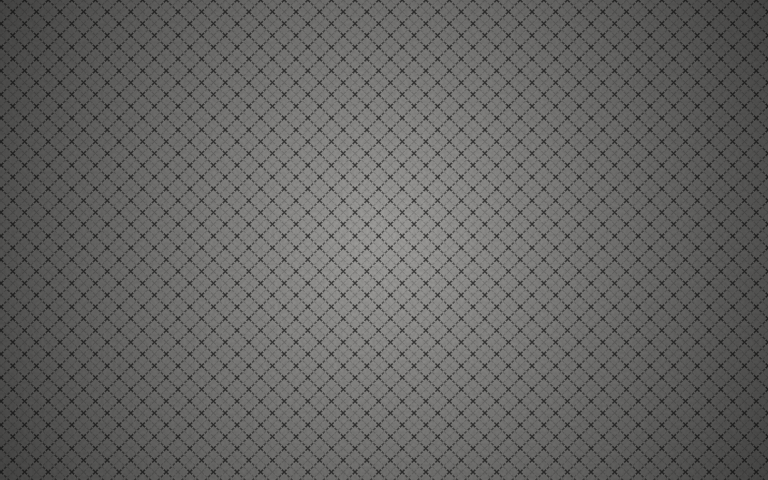
Write a Shadertoy shader that draws this background.

```glsl
// A grey cloth with a soft round glow, covered by a diagonal lattice of dashes
// with a dark cross at each node. The lattice is a square grid in rotated
// coordinates; a fainter copy sits half a cell away, over a fine grain.

// Coverage of a shape from its signed distance and the pixel size.
float coverage(float dist, float pixel) {
    return clamp(0.5 - dist / pixel, 0.0, 1.0);
}

float boxDistance(vec2 p, vec2 halfSize) {
    vec2 d = abs(p) - halfSize;
    return max(d.x, d.y);
}

vec2 randomGradient(vec2 cell) {
    float angle = 6.2832 * fract(sin(dot(cell, vec2(127.1, 311.7))) * 43758.5);
    return vec2(cos(angle), sin(angle));
}

float gradientNoise(vec2 p) {
    vec2 i = floor(p), f = fract(p);
    vec2 s = f * f * f * (f * (f * 6.0 - 15.0) + 10.0);
    vec2 e = vec2(0.0, 1.0);
    float bottom = mix(dot(randomGradient(i), f),
                       dot(randomGradient(i + e.yx), f - e.yx), s.x);
    float top = mix(dot(randomGradient(i + e.xy), f - e.xy),
                    dot(randomGradient(i + e.yy), f - e.yy), s.x);
    return mix(bottom, top, s.y);
}

// One stitched line along x per cell: x = cross arms, y = loose dashes.
vec2 stitchedLine(vec2 cell, float halfWidth, float pixel) {
    float arm = boxDistance(cell, vec2(0.19, halfWidth));
    float dash = boxDistance(vec2(abs(cell.x) - 0.36, cell.y), vec2(0.08, halfWidth));
    return vec2(coverage(arm, pixel), coverage(dash, pixel));
}

// Both line directions, with the nodes at whole numbers.
vec2 stitchedLattice(vec2 grid, float halfWidth, float pixel) {
    vec2 cell = fract(grid + 0.5) - 0.5;
    return max(stitchedLine(cell, halfWidth, pixel),
               stitchedLine(cell.yx, halfWidth, pixel));
}

void mainImage(out vec4 fragColor, in vec2 fragCoord) {
    // Canvas widths, measured from the top left corner.
    vec2 p = vec2(fragCoord.x, iResolution.y - fragCoord.y) / iResolution.x;
    vec2 center = vec2(0.5, 0.5 * iResolution.y / iResolution.x);

    // Round glow, nearly linear with a softened peak.
    vec2 offset = p - center;
    float light = 0.615 - 0.6 * sqrt(dot(offset, offset) + 0.0016);
    light = max(light, 0.26);

    // Woven grain.
    light *= 1.0 + 0.07 * gradientNoise(p * 260.0);

    // Rotated grid: each unit step runs along a diagonal.
    vec2 q = (p - vec2(0.0013, 0.0)) * 32.54;
    vec2 grid = vec2(q.x + q.y, q.x - q.y);
    float pixel = 32.54 * 1.4142 / iResolution.x;

    // Faint inner lattice, then the dark main one.
    vec2 faint = stitchedLattice(grid + 0.5, 0.03, pixel);
    vec2 bold = stitchedLattice(grid, 0.045, pixel);
    light *= 1.0 - 0.16 * max(faint.x, faint.y);
    light *= 1.0 - max(0.58 * bold.x, 0.45 * bold.y);

    fragColor = vec4(light * vec3(1.0, 0.995, 0.98), 1.0);
}
```
